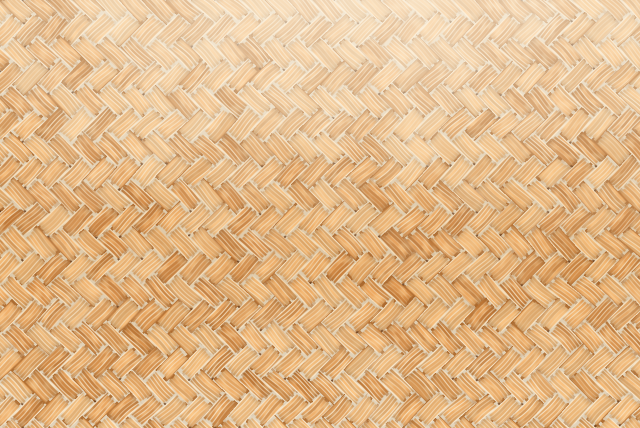
Reproduce this texture procedurally as a Shadertoy shader.

```glsl
const float REPEATS_DOWN = 9.0;
const float FIBRES = 5.0;
const vec3 CREAM = vec3(0.97, 0.91, 0.81);
const vec3 STRAW = vec3(0.94, 0.76, 0.53);
const vec3 HONEY = vec3(0.90, 0.66, 0.40);
const vec3 AMBER = vec3(0.79, 0.50, 0.23);
const vec3 SHADOW = vec3(0.42, 0.24, 0.10);

float hash(vec2 p) {
    vec3 q = fract(p.xyx * 0.1031);
    q += dot(q, q.yzx + 33.33);
    return fract((q.x + q.y) * q.z);
}

// Distance to the nearest scattered point
float cellular(vec2 p) {
    vec2 base = floor(p);
    float nearest = 2.0;
    for (int y = -1; y <= 1; y++) {
        for (int x = -1; x <= 1; x++) {
            vec2 cell = base + vec2(x, y);
            vec2 point = cell + vec2(hash(cell), hash(cell + 57.0));
            nearest = min(nearest, length(p - point));
        }
    }
    return nearest;
}

// Layered sines, 0 to 1
float streak(float x, float seed) {
    float s = sin(x * 2.7 + seed * 6.3) + 0.7 * sin(x * 6.1 + seed * 29.0);
    return 0.5 + 0.29 * s;
}

vec2 handmadeWarp(vec2 p) {
    return 0.0035 * vec2(sin(p.y * 19.0 + 2.0 * sin(p.x * 7.0)),
                         sin(p.x * 16.0 + 2.0 * sin(p.y * 9.0)));
}

// One visible float of cane: local.x runs 0..2 along it, local.y 0..1 across
vec3 caneColour(vec2 local, vec2 id, float blur) {
    float tone = hash(id);
    float bend = 0.22 * sin(local.x * 2.2 + tone * 40.0);
    float lane = local.y * FIBRES + bend;
    float fibre = floor(lane);
    float seed = hash(id * 3.0 + vec2(fibre, 13.0));
    float grain = streak(local.x, seed);

    // Body colour varies by float, fibre and length
    vec3 colour = mix(AMBER, HONEY, smoothstep(0.0, 0.55, tone * 0.75 + seed * 0.25));
    colour = mix(colour, STRAW, 0.6 * smoothstep(0.5, 1.0, tone));
    colour = mix(colour, STRAW, 0.55 * smoothstep(0.45, 1.0, grain));
    colour *= 0.93 + 0.13 * seed;

    // Pale splits between fibres
    float split = 0.5 - abs(fract(lane) - 0.5);
    float splitLine = 1.0 - smoothstep(0.04, 0.18 + blur * FIBRES, split);
    float splitSeed = hash(id + vec2(floor(lane + 0.5), 71.0));
    colour = mix(colour, CREAM, splitLine * (0.25 + 0.65 * splitSeed));

    // Ragged ends and side edges show the pale layer below
    float endGap = min(local.x, 2.0 - local.x) - 0.16 * seed;
    float sideGap = min(local.y, 1.0 - local.y) - 0.035;
    float gap = min(endGap, sideGap);
    vec3 below = mix(AMBER * 0.95, CREAM, smoothstep(0.1, 0.5, splitSeed));
    colour = mix(below, colour, smoothstep(-0.02, 0.05 + blur, gap));

    // Soft roll-off at the ends, with occasional dark holes
    colour *= 0.91 + 0.09 * smoothstep(0.0, 0.4, endGap);
    float hole = length((local - vec2(0.03, 0.05)) * vec2(1.0, 1.6));
    float isOpen = step(0.78, hash(id + 23.0));
    return mix(colour, SHADOW, 0.85 * isOpen * (1.0 - smoothstep(0.06, 0.17, hole)));
}

// Two-over, two-under twill turned by 45 degrees
vec3 weave(vec2 p, float blur) {
    float scale = REPEATS_DOWN * 2.0;
    p += handmadeWarp(p);
    vec2 grid = vec2(p.x + p.y, p.y - p.x) * scale;
    vec2 cell = floor(grid);
    float phase = mod(cell.x + cell.y, 4.0);
    bool rising = phase < 2.0;
    vec2 along = rising ? grid : grid.yx;
    vec2 origin = rising ? cell : cell.yx;
    origin.x -= mod(phase, 2.0);
    vec2 id = origin + (rising ? 200.0 : 391.0);
    return caneColour(along - origin, id, blur);
}

// Broad light from the top, warm band in the middle, patchy wear
vec3 lightAndWear(vec3 colour, vec2 p, vec2 uv) {
    float wear = 1.0 - smoothstep(0.1, 0.7, cellular(p * 6.0));
    float warm = exp(-pow((uv.y - 0.42) / 0.22, 2.0));
    float glow = smoothstep(0.4, 1.08, uv.y) * (0.55 + 0.45 * cos((uv.x - 0.6) * 3.2));
    colour *= mix(vec3(1.0), vec3(0.98, 0.95, 0.90), warm);
    colour = mix(colour, CREAM, 0.14 * wear * (0.4 + uv.y));
    return mix(colour, vec3(1.0, 0.96, 0.89), 0.65 * glow);
}

void mainImage(out vec4 fragColor, in vec2 fragCoord) {
    float blur = 0.5 * REPEATS_DOWN * 2.0 / iResolution.y;
    vec3 colour = vec3(0.0);
    // Four samples smooth the fine fibres
    for (int i = 0; i < 4; i++) {
        vec2 offset = vec2(i % 2, i / 2) * 0.5 - 0.25;
        colour += 0.25 * weave((fragCoord + offset) / iResolution.y, blur);
    }
    vec2 p = fragCoord / iResolution.y;
    fragColor = vec4(lightAndWear(colour, p, fragCoord / iResolution.xy), 1.0);
}
```
